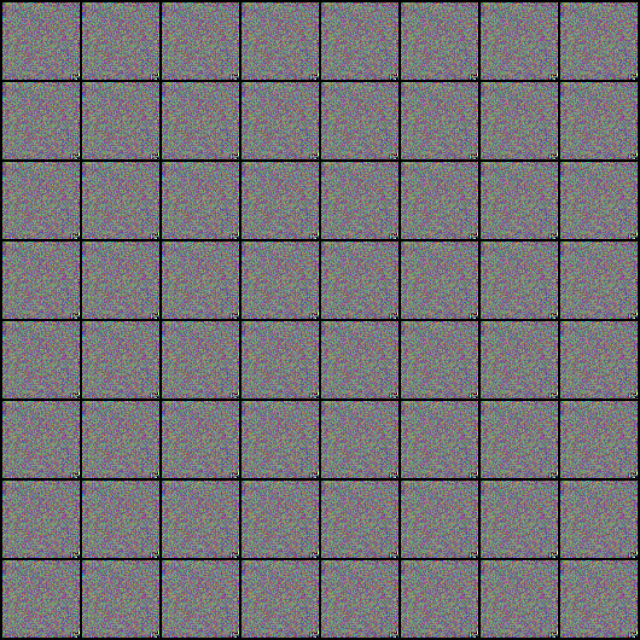
Write a three.js fragment shader that draws this pattern.

```glsl
// An 8 by 8 sheet of square swatches of fine coloured grain, ruled in black.
// Every swatch shares one grain, with slight changes of its own; contrast
// rises toward the swatch edges and peaks in the lower right corner.
varying vec2 vUv;

const float REPEATS = 8.0;        // swatches across and down
const float TEXELS = 64.0;        // grains across one swatch
const float LINE = 2.0;           // line width, in grains
const float LINE_SOFT = 0.5;      // half width of the smoothed line edge
const vec3 BASE = vec3(0.490, 0.484, 0.493);
const vec3 LINE_COLOUR = vec3(0.0);
const vec3 GRAIN = vec3(0.220, 0.270, 0.235); // contrast of each channel
const float GREY_CUT = 0.40;      // share of the brightness noise removed
const float VARIATION = 0.07;     // change of grain between swatches
const float STRIPE = 0.015;       // faint weave on alternate grains
const float EDGE_GAIN = 0.75;
const float CORNER_GREY = 0.65;   // how far the corner noise turns to grey
const float CORNER_GAIN = 2.0;
const vec3 CORNER_TINT = vec3(-0.02, 0.10, 0.03);
const vec3 RIM_TINT = vec3(-0.02, -0.07, 0.01);

vec3 hash3(vec3 p) {
  p = fract(p * vec3(0.1031, 0.1030, 0.0973));
  p += dot(p, p.yxz + 33.33);
  return fract((p.xxy + p.yxx) * p.zyx);
}

// Rises to 1 in the lower right corner of a swatch.
float cornerAt(vec2 p) {
  vec2 far = max(TEXELS - p, 0.0);
  return 1.0 - smoothstep(0.45, 1.15, length(far / vec2(9.0, 7.0)));
}

// Signed noise of one grain: mostly hue, but mostly brightness in the corner.
vec3 grainAt(vec2 texel, vec2 tile) {
  texel = clamp(texel, 0.0, TEXELS - 1.0);
  vec3 shared = hash3(vec3(texel + 7.0, 19.0)) * 2.0 - 1.0;
  float tileId = tile.x + tile.y * REPEATS;
  vec3 own = hash3(vec3(texel + 41.0, tileId + 53.0)) * 2.0 - 1.0;
  vec3 n = mix(shared, own, VARIATION);
  vec3 hue = n - GREY_CUT * dot(n, vec3(1.0 / 3.0));
  n = mix(hue, vec3(n.g), CORNER_GREY * cornerAt(texel + 0.5));
  vec2 parity = mod(texel, 2.0) - 0.5;
  return n * GRAIN + STRIPE * (parity.x + parity.y);
}

// Bilinear blend between neighbouring grains.
vec3 grain(vec2 p, vec2 tile) {
  vec2 i = floor(p - 0.5);
  vec2 f = fract(p - 0.5);
  vec3 top = mix(grainAt(i, tile), grainAt(i + vec2(1.0, 0.0), tile), f.x);
  vec3 bottom = mix(grainAt(i + vec2(0.0, 1.0), tile),
                    grainAt(i + 1.0, tile), f.x);
  return mix(top, bottom, f.y);
}

void main() {
  // Sheet coordinates in grains, counted from the upper left.
  float pitch = TEXELS + LINE;
  vec2 sheet = vec2(vUv.x, 1.0 - vUv.y) * (REPEATS * pitch + LINE);
  vec2 tile = floor(sheet / pitch);
  vec2 p = mod(sheet, pitch) - LINE;

  // Contrast gain along the borders and in the lower right corner.
  vec2 near = max(p, 0.0);
  vec2 far = max(TEXELS - p, 0.0);
  float rim = exp(-far.y / 1.3);
  float edge = max(max(exp(-near.x / 1.2), exp(-near.y / 2.2)),
                   max(exp(-far.x / 3.5), rim));
  float corner = cornerAt(p);
  float gain = 1.0 + EDGE_GAIN * edge + CORNER_GAIN * corner;

  vec3 colour = BASE + grain(p, tile) * gain;
  colour += CORNER_TINT * corner + RIM_TINT * rim;

  // Black rules centred between swatches and around the sheet.
  vec2 d = abs(mod(sheet - 0.5 * LINE + 0.5 * pitch, pitch) - 0.5 * pitch);
  float halfLine = 0.5 * LINE;
  float rule = 1.0 - smoothstep(halfLine - LINE_SOFT, halfLine + LINE_SOFT,
                                min(d.x, d.y));
  colour = mix(colour, LINE_COLOUR, rule);
  gl_FragColor = vec4(clamp(colour, 0.0, 1.0), 1.0);
}
```
